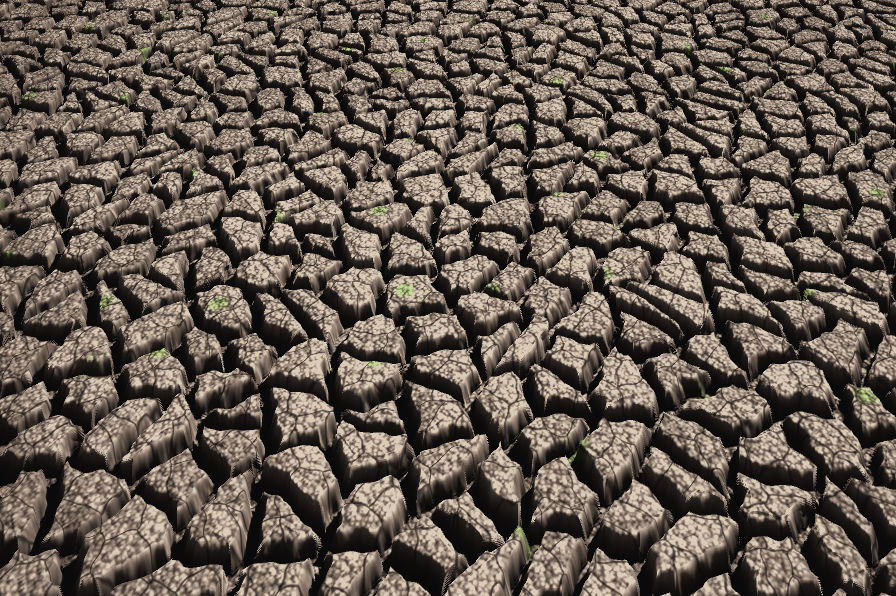
This texture is drawn by a WebGL 2 fragment shader. Its source:

```glsl
#version 300 es
precision highp float;

uniform vec2 u_resolution;
out vec4 outColor;

#define HORIZON 1.6      // height of the vanishing line
#define COLUMNS 12.8     // clod density across
#define ROWS 20.0        // clod density in depth
#define LIFT 0.026       // apparent clod height
#define GAP 0.045        // half width of the cracks
#define JITTER 0.86      // irregularity of the cells
#define RELIEF 0.45      // steepness used for lighting
#define CRUMBLE 0.2      // depth of the surface grain
#define EXPOSURE 1.04
#define MARCH_STEPS 14

const vec3 LIGHT = normalize(vec3(0.55, 0.75, 0.4));

vec2 hash2(vec2 p) {
    vec3 q = fract(p.xyx * vec3(0.1031, 0.1030, 0.0973));
    q += dot(q, q.yzx + 33.33);
    return fract((q.xx + q.yz) * q.zy);
}

// x: distance to the cell centre, y: distance to the border, z: cell random
vec3 cellular(vec2 p) {
    vec2 base = floor(p), nearest = vec2(0.0), second = vec2(0.0), cell = base;
    float d1 = 8.0, d2 = 8.0;
    for (int j = -1; j <= 1; j++)
    for (int i = -1; i <= 1; i++) {
        vec2 c = base + vec2(i, j);
        vec2 r = c + 0.5 + JITTER * (hash2(c) - 0.5) - p;
        float d = dot(r, r);
        if (d < d1) {
            d2 = d1; second = nearest;
            d1 = d; nearest = r; cell = c;
        } else if (d < d2) {
            d2 = d; second = r;
        }
    }
    float border = (d2 - d1) / (2.0 * max(length(second - nearest), 0.01));
    return vec3(sqrt(d1), border, hash2(cell + 17.0).x);
}

vec2 warp(vec2 p) {
    p += 0.28 * sin(p.yx * 0.7 + vec2(0.4, 2.1));
    p += 0.09 * sin(p.yx * 3.1 + vec2(1.7, 0.3));
    return p + 0.028 * sin(p.yx * 11.0 + vec2(0.0, 1.3));
}

// Height of the dried clods, 0 in the cracks to about 1.1
float clodHeight(vec2 p) {
    vec3 c = cellular(warp(p));
    float ragged = 0.02 * sin(p.x * 17.0 + 2.0 * p.y) * sin(p.y * 19.0 - 3.0 * p.x);
    float wall = smoothstep(GAP, GAP + 0.13, c.y + ragged + 0.03 * (c.z - 0.5));
    return wall * (0.68 + 0.3 * c.z + 0.25 * min(c.y, 0.4));
}

float crumbs(vec2 p) {
    return 0.6 * cellular(p * 6.0).x + 0.4 * cellular(p * 13.0 + 5.0).x;
}

float surface(vec2 p) {
    return clodHeight(p) - CRUMBLE * crumbs(p);
}

float sunlight(vec2 p, float height) {
    float lit = 1.0;
    for (int i = 1; i <= 4; i++) {
        float s = 0.09 * float(i);
        float blocker = clodHeight(p + s * normalize(LIGHT.xz)) - height - 2.0 * s;
        lit = min(lit, 1.0 - smoothstep(-0.06, 0.12, blocker));
    }
    return lit;
}

vec3 earthColor(float v) {
    vec3 low = mix(vec3(0.045, 0.038, 0.038), vec3(0.52, 0.45, 0.40), clamp(v / 0.6, 0.0, 1.0));
    return mix(low, vec3(0.86, 0.80, 0.72), clamp((v - 0.6) / 0.4, 0.0, 1.0));
}

vec3 shade(vec2 uv) {
    vec2 ground = vec2(uv.x * COLUMNS, ROWS) / (HORIZON - uv.y);

    // Descend along the view ray until it meets a clod
    float stepSize = 1.12 / float(MARCH_STEPS), height = 1.12, before = 1.0;
    for (int i = 0; i < MARCH_STEPS; i++) {
        float above = height - clodHeight(ground * (1.0 - height * LIFT));
        if (above < 0.0) {
            height -= stepSize * above / (before - above);
            break;
        }
        before = above;
        height -= stepSize;
    }
    height = max(height, 0.0);
    vec2 p = ground * (1.0 - height * LIFT);

    // Sun from the far right, with weak light on the walls
    float e = 0.035, h = surface(p);
    vec2 slope = vec2(h - surface(p + vec2(e, 0.0)), h - surface(p + vec2(0.0, e))) / e;
    vec3 normal = normalize(vec3(slope.x * RELIEF, 1.0, slope.y * RELIEF));
    float sun = max(dot(normal, LIGHT), 0.0) * sunlight(p, height);
    float ambient = 0.22 * height * height;

    // Grain and hairline cracks on the tops
    vec3 split = cellular(warp(p * 1.7 + 3.0));
    float hairline = smoothstep(0.0, 0.02 + 0.05 * split.z, split.y);
    float grain = 1.3 - 0.9 * crumbs(p + 0.3);
    float tone = (0.92 * sun + ambient) * grain * mix(0.35, 1.0, hairline);
    tone *= EXPOSURE * (0.88 + 0.24 * split.z);
    tone *= 1.08 - 0.34 * dot(uv - vec2(0.12, 0.5), uv - vec2(0.12, 0.5));

    // Sparse dry green tufts
    vec3 color = earthColor(tone);
    float tuft = 1.0 - smoothstep(0.03, 0.09, cellular(p * 0.36 + 9.0).x);
    return mix(color, color * vec3(0.88, 1.06, 0.78), tuft);
}

void main() {
    vec3 color = vec3(0.0);
    for (int i = 0; i < 2; i++) {
        vec2 pixel = gl_FragCoord.xy + (float(i) - 0.5) * vec2(0.4, 0.5);
        color += 0.5 * shade((pixel - vec2(0.5 * u_resolution.x, 0.0)) / u_resolution.y);
    }
    outColor = vec4(color, 1.0);
}
```
